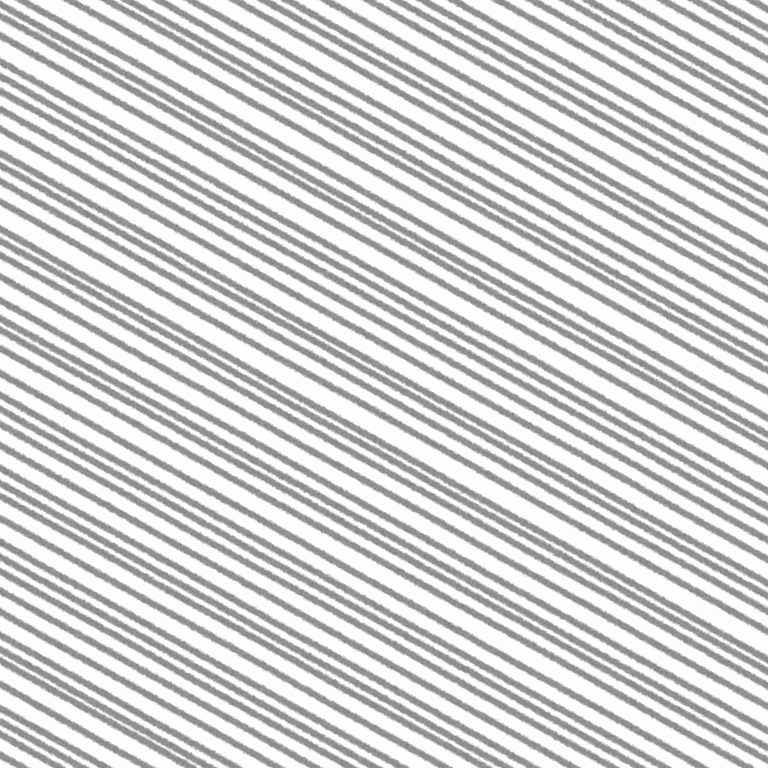
A Shadertoy shader for this pattern:

```glsl
// Slanted grey pencil strokes on white, running down to the right.
// Evenly indexed lines are shifted by a slow wave and a hash, so they bunch
// and part; gradient noise bends them, roughens their edges and adds grain.

#define SLOPE_ANGLE 0.511    // radians below horizontal
#define SPACING 0.0210       // mean distance between strokes
#define HALF_WIDTH 0.0043
#define SOFTNESS 0.0020      // half width of the blurred edge
#define BUNCHING 0.22        // regular grouping, in spacings
#define JITTER 0.28          // random shift range, in spacings
#define WOBBLE 0.0014        // slow bend along each stroke
#define ROUGHNESS 0.0021     // ragged edge depth
#define GRAIN 0.07           // tone variation inside the ink
#define INK vec3(0.562)
#define PAPER vec3(0.992)

float hash(vec2 p) {
    uvec2 q = uvec2(ivec2(p)) * uvec2(1597334673u, 3812015801u);
    uint n = (q.x ^ q.y) * 1597334673u;
    n = (n ^ (n >> 15)) * 2246822519u;
    return float((n ^ (n >> 13)) >> 8) / 16777216.0;
}

vec2 gradient(vec2 cell) {
    float a = 6.2832 * hash(cell);
    return vec2(cos(a), sin(a));
}

// Gradient noise, roughly -0.7 to 0.7
float noise(vec2 p) {
    vec2 i = floor(p), f = p - i;
    vec2 u = f * f * f * (f * (f * 6.0 - 15.0) + 10.0);
    vec2 e = vec2(1.0, 0.0);
    float low = mix(dot(gradient(i), f), dot(gradient(i + e.xy), f - e.xy), u.x);
    float high = mix(dot(gradient(i + e.yx), f - e.yx),
                     dot(gradient(i + e.xx), f - e.xx), u.x);
    return mix(low, high, u.y);
}

// Position of stroke k across the slant, at distance t along it
float strokeCentre(float k, float t) {
    float shift = BUNCHING * sin(1.45 * k + 0.6)
                + JITTER * (hash(vec2(k, 17.0)) - 0.5);
    float bend = WOBBLE * noise(vec2(t * 5.0, k * 7.37 + 0.5));
    return (k + 0.5 + shift) * SPACING + bend;
}

void mainImage(out vec4 fragColor, in vec2 fragCoord) {
    vec2 uv = fragCoord / iResolution.y;

    // Axes across and along the strokes
    float c = cos(SLOPE_ANGLE), s = sin(SLOPE_ANGLE);
    float across = dot(uv, vec2(s, c));
    float along = dot(uv, vec2(c, -s));

    // Distance to the nearest stroke
    float nearest = floor(across / SPACING);
    float d = 1.0;
    for (float j = -2.0; j <= 2.0; j++) {
        d = min(d, abs(across - strokeCentre(nearest + j, along)));
    }

    // Ragged edge: coarse teeth and fine fuzz
    float teeth = noise(uv * 150.0);
    float fuzz = noise(uv * 330.0 + 41.3);
    d += ROUGHNESS * (0.6 * teeth + 0.6 * fuzz);

    float soft = max(SOFTNESS, 0.75 / iResolution.y);
    float cover = 1.0 - smoothstep(HALF_WIDTH - soft, HALF_WIDTH + soft, d);

    // Ink grain
    float tone = GRAIN * (noise(uv * 260.0 + 9.7) + 0.4 * noise(uv * 60.0 + 3.1));
    fragColor = vec4(mix(PAPER, INK + tone, cover), 1.0);
}
```
